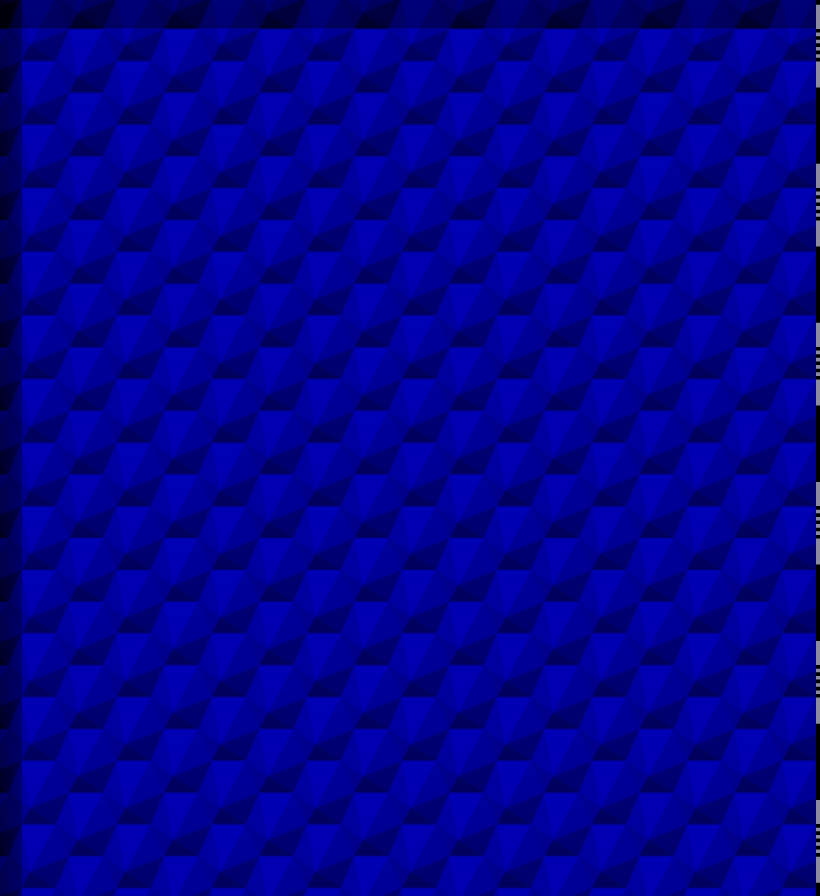
Reproduce this pattern procedurally as a Shadertoy shader.

```glsl
// Lengths are fractions of the canvas height, measured from the top left
const vec2 PERIOD = vec2(0.1061, 0.0710);
const vec2 FIRST_CENTER = vec2(0.0962, 0.0680);
const float HALF_WIDTH = 0.32;   // hexagon half width, in periods
const float HALF_TOP = 0.18;     // half of the flat edge, in periods
const vec2 APEX = vec2(-0.09, 0.25);     // where the facets meet, in periods
const vec2 BAND = vec2(0.0245, 0.0318);  // left and top shadow bands
const float STRIP_WIDTH = 0.0045;
const float STRIP_PERIOD = 0.1775;
const float SOFTNESS = 0.003;    // width of the blur over facet edges
const float GRAIN = 0.012;
const int SAMPLES = 4;

// Corners clockwise from the top left, and the blue of the facet after each
const vec2 CORNERS[6] = vec2[6](
    vec2(-HALF_TOP, -0.5), vec2(HALF_TOP, -0.5), vec2(HALF_WIDTH, 0.0),
    vec2(HALF_TOP, 0.5), vec2(-HALF_TOP, 0.5), vec2(-HALF_WIDTH, 0.0));
const float SHADES[6] = float[6](0.69, 0.59, 0.45, 0.38, 0.56, 0.62);

float hash(vec2 p) {
    p = fract(p * vec2(0.1031, 0.1137));
    p += dot(p, p.yx + 33.33);
    return fract((p.x + p.y) * p.x * 57.0);
}

float cross2(vec2 a, vec2 b) {
    return a.x * b.y - a.y * b.x;
}

// Reaches 1 on the outline of a flat-topped hexagon
float hexRadius(vec2 p) {
    p = abs(p);
    float slope = 2.0 * (HALF_WIDTH - HALF_TOP);
    return max(2.0 * p.y, (p.x + slope * p.y) / HALF_WIDTH);
}

// Triangular facets fan out from the apex
float facetShade(vec2 p) {
    float shade = SHADES[0];
    for (int i = 0; i < 6; i++) {
        vec2 from = CORNERS[i] - APEX;
        vec2 to = CORNERS[(i + 1) % 6] - APEX;
        if (cross2(from, p - APEX) >= 0.0 && cross2(p - APEX, to) > 0.0) {
            shade = SHADES[i];
        }
    }
    return shade - 0.03 * p.y;
}

// Two interleaved grids of hexagons fill the plane
float hexTiles(vec2 q) {
    vec2 grid = (q - FIRST_CENTER) / PERIOD;
    vec2 a = fract(grid + 0.5) - 0.5;
    vec2 b = fract(grid) - 0.5;
    vec2 local = hexRadius(a) < hexRadius(b) ? a : b;
    vec2 id = floor((grid - local) * 2.0 + 0.5);
    return facetShade(local) + GRAIN * (hash(id + 40.0) - 0.5);
}

// Grey and black dashes with thin stripes in each grey dash
vec3 edgeStrip(float y) {
    float t = fract(y / STRIP_PERIOD);
    float dash = step(0.03, t) * step(t, 0.55);
    float striped = step(0.18, t) * step(t, 0.40);
    float stripe = step(0.5, fract(t * 22.0));
    return vec3(0.55, 0.55, 0.63) * dash * mix(1.0, stripe, striped);
}

// Darkens the bands along the left and top
float bandShadow(float blue, vec2 q) {
    if (q.y < BAND.y) blue = blue * 0.85 - 0.13;
    if (q.x < BAND.x) blue = blue * 0.85 - mix(0.22, 0.08, q.x / BAND.x);
    return max(blue, 0.04);
}

void mainImage(out vec4 fragColor, in vec2 fragCoord) {
    float width = iResolution.x / iResolution.y;
    float pixel = 1.0 / iResolution.y;
    vec2 q = vec2(fragCoord.x, iResolution.y - fragCoord.y) * pixel;
    vec3 color = vec3(0.0);
    // Facets take a wide sample footprint, straight borders a one-pixel one
    for (int i = 0; i < SAMPLES * SAMPLES; i++) {
        vec2 cell = vec2(i % SAMPLES, i / SAMPLES);
        vec2 offset = (cell + 0.5) / float(SAMPLES) - 0.5;
        vec2 sharp = q + offset * pixel;
        vec2 soft = q + offset * max(SOFTNESS, pixel);
        if (sharp.x > width - STRIP_WIDTH) color += edgeStrip(sharp.y);
        else color.b += bandShadow(hexTiles(soft), sharp);
    }
    fragColor = vec4(color / float(SAMPLES * SAMPLES), 1.0);
}
```
